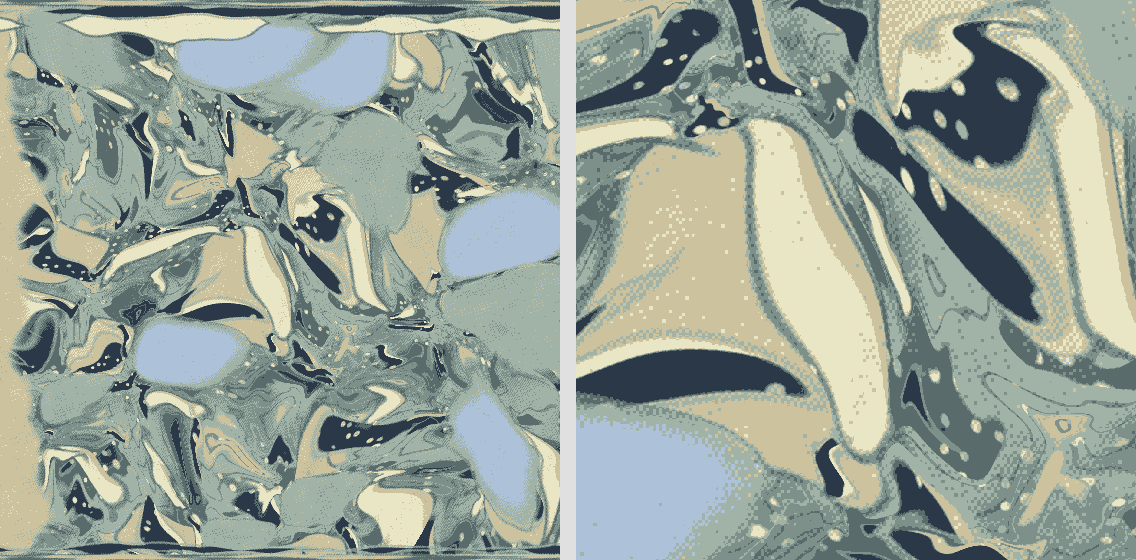
Left, the full canvas; right, a detail of the centre.
Give the GLSL for this texture, as a WebGL 2 fragment shader.

```glsl
#version 300 es
precision highp float;
// Marbled camouflage of sage, tan, ink and pale blue patches, dithered to a small palette.

#define GRAIN 512.0        // dither cells across the canvas
#define DITHER 0.14        // dither strength
#define WARP_FREQ 13.0     // first swirl frequency
#define WARP_AMP 0.03      // first swirl amplitude
#define POOL_CELLS 4.0     // large smooth pools
#define TAN_CELLS 6.0      // medium tan patches
#define SLIVER_CELLS 10.0  // long dark and cream slivers
#define CHIP_CELLS 19.0    // short slivers
#define BEAD_CELLS 62.0    // tiny beads
#define SLANT -0.45        // mean direction of the patches

uniform vec2 u_resolution;
out vec4 fragColor;

const vec3 INK = vec3(0.17, 0.22, 0.28);
const vec3 SLATE = vec3(0.35, 0.42, 0.42);
const vec3 GREY = vec3(0.49, 0.57, 0.54);
const vec3 SAGE = vec3(0.63, 0.70, 0.65);
const vec3 TAN = vec3(0.80, 0.76, 0.62);
const vec3 CREAM = vec3(0.91, 0.90, 0.77);
const vec3 BLUE = vec3(0.68, 0.76, 0.85);
const vec3 PALETTE[7] = vec3[7](INK, SLATE, GREY, SAGE, TAN, CREAM, BLUE);
const mat2 TURN = mat2(0.8, 0.6, -0.6, 0.8);

vec3 hash3(vec3 k) {
  return fract(sin(vec3(dot(k, vec3(127.1, 311.7, 74.7)),
                        dot(k, vec3(269.5, 183.3, 246.1)),
                        dot(k, vec3(113.5, 271.9, 124.6)))) * 43758.5);
}

// Iterated sine swirls; more octaves give finer curls.
vec2 warp(vec2 p, int octaves) {
  float freq = WARP_FREQ, amp = WARP_AMP;
  mat2 turn = TURN;
  for (int i = 0; i < octaves; i++) {
    p += amp * sin(freq * (turn * p).yx + vec2(2.3, 4.1) * float(i + 1));
    freq *= 1.8;
    amp *= 0.62;
    turn = turn * TURN;
  }
  return p;
}

// Layered sines, roughly -1 to 1.
float field(vec2 p) {
  float sum = 0.0, amp = 0.5;
  for (int i = 0; i < 4; i++) {
    p = TURN * p * 1.6 + vec2(3.1, 1.7);
    sum += amp * sin(p.x) * sin(p.y);
    amp *= 0.75;
  }
  return sum;
}

// Scattered bent ellipses: distance, identity 0..1, position across the shape.
vec3 patches(vec2 p, float cells, vec2 radii, float fill, float bend, float seed) {
  vec3 nearest = vec3(1.0, 0.0, 0.0);
  vec2 home = floor(p * cells);
  for (int y = -1; y <= 1; y++)
  for (int x = -1; x <= 1; x++) {
    vec2 cell = home + vec2(x, y);
    float id = fract(dot(cell, vec2(0.755, 0.57)) + seed * 0.37);
    if (id > fill) continue;
    vec3 h = hash3(vec3(cell, seed));
    vec2 v = p * cells - cell - 0.2 - 0.6 * h.xy;
    float angle = SLANT + (h.z - 0.5) * 2.2;
    v = mat2(cos(angle), -sin(angle), sin(angle), cos(angle)) * v;
    v.y += bend * (h.x - 0.5) * v.x * v.x;
    vec2 r = v / (radii * (0.75 + 0.5 * h.y));
    float d = (length(r) - 1.0) * radii.y / cells;
    if (d < nearest.x) nearest = vec3(d, id / fill, r.y);
  }
  return nearest;
}

// Lays a shape over the colours below, with a thin rim outside it.
vec3 paint(vec3 under, vec3 colour, vec3 rim, float d, float soft) {
  under = mix(under, rim, 0.75 * (1.0 - smoothstep(0.0, 0.0035, abs(d - 0.003))));
  return mix(colour, under, smoothstep(-soft, soft, d));
}

vec3 paintSlivers(vec3 under, vec3 s) {
  vec3 body = mix(CREAM, INK, step(0.34, s.y));
  vec3 edge = mix(TAN, CREAM, step(0.5, s.y));
  body = mix(body, edge, smoothstep(0.4, 0.5, s.z) * step(s.y, 0.75));
  return paint(under, body, mix(SLATE, SAGE, step(0.34, s.y)), s.x, 0.0012);
}

// Snaps a colour to the palette through an ordered threshold.
vec3 dither(vec3 c, vec2 grain) {
  float t = fract(52.983 * fract(dot(grain, vec2(0.06711, 0.00584))));
  float u = hash3(vec3(grain, 8.0)).x;
  c += DITHER * (vec3(t, t, mix(t, u, 0.6)) - 0.5);
  vec3 best = PALETTE[0];
  for (int i = 1; i < 7; i++)
    if (distance(c, PALETTE[i]) < distance(c, best)) best = PALETTE[i];
  return best;
}

void main() {
  vec2 uv = gl_FragCoord.xy / u_resolution;
  vec2 mid = warp(uv, 4), fine = warp(uv, 6);

  // Marbled ground with contour streaks
  float broad = field(mid * 9.0);
  float veins = field(fine * vec2(13.0, 18.0) + 5.0);
  vec3 c = mix(GREY, SAGE, smoothstep(-0.3, 0.3, broad - 0.4 * veins));
  c = mix(c, TAN, 1.0 - smoothstep(-0.56, -0.5, veins));
  c = mix(c, SLATE, smoothstep(0.24, 0.29, veins));
  c = mix(c, INK, smoothstep(0.66, 0.7, veins));
  float streak = sin(15.0 * veins + 4.0 * broad);
  c = mix(c, SLATE, 0.6 * smoothstep(0.86, 0.98, streak));
  c = mix(c, SAGE, 0.6 * smoothstep(0.88, 0.98, -streak));

  // Tan patches, slivers and beads
  vec3 tanPatch = patches(mid, TAN_CELLS, vec2(0.52, 0.29), 0.36, 1.2, 1.0);
  c = paint(c, mix(TAN, CREAM, 0.35 * step(0.7, tanPatch.y)), SLATE, tanPatch.x, 0.002);
  c = paintSlivers(c, patches(mid, SLIVER_CELLS, vec2(0.6, 0.18), 0.46, 1.6, 2.0));
  c = paintSlivers(c, patches(fine, CHIP_CELLS, vec2(0.5, 0.19), 0.22, 2.0, 3.0));
  vec3 bead = patches(warp(uv, 2), BEAD_CELLS, vec2(0.25, 0.22), 0.65, 0.0, 4.0);
  float cluster = smoothstep(0.02, 0.12, field(uv * 13.0 + 9.0));
  float shade = 1.0 - smoothstep(0.58, 0.68, c.g);
  c = mix(c, mix(SAGE, CREAM, bead.y), cluster * shade * (1.0 - smoothstep(-0.001, 0.001, bead.x)));

  // Smooth pools, some filled with blue
  vec3 pool = patches(warp(uv, 3), POOL_CELLS, vec2(0.38, 0.29), 0.72, 0.8, 5.0);
  float blueness = step(pool.y, 0.45) * smoothstep(0.0, 0.022, -pool.x);
  c = paint(c, mix(SAGE, BLUE, blueness), GREY, pool.x + 0.008 * veins, 0.005);

  // Tan and cream margins, streaked ink bands above and below
  float side = uv.x - 0.04 - 0.06 * field(vec2(2.0, uv.y * 6.0));
  c = mix(TAN, c, smoothstep(-0.015, 0.015, side + 0.01 * veins));
  float top = abs(uv.y - 0.955 - 0.01 * broad) - 0.045 * field(vec2(uv.x * 5.0, 1.0));
  c = paint(c, CREAM, SLATE, top, 0.002);
  float edge = min(uv.y, 1.0 - uv.y);
  float band = abs(edge - 0.019 - 0.005 * broad) - 0.004 - 0.013 * field(vec2(uv.x * 7.0, uv.y * 4.0));
  c = paint(c, INK, SAGE, band, 0.0015);
  float strip = field(vec2(uv.x * 8.0, edge * 160.0));
  c = mix(mix(SLATE, TAN, smoothstep(-0.5, 0.5, strip)), c, smoothstep(0.008, 0.013, edge));

  // Gentle shading, then dither
  c += 0.035 * field(mid * 24.0 + 2.0);
  fragColor = vec4(dither(c, floor(uv * GRAIN)), 1.0);
}
```
